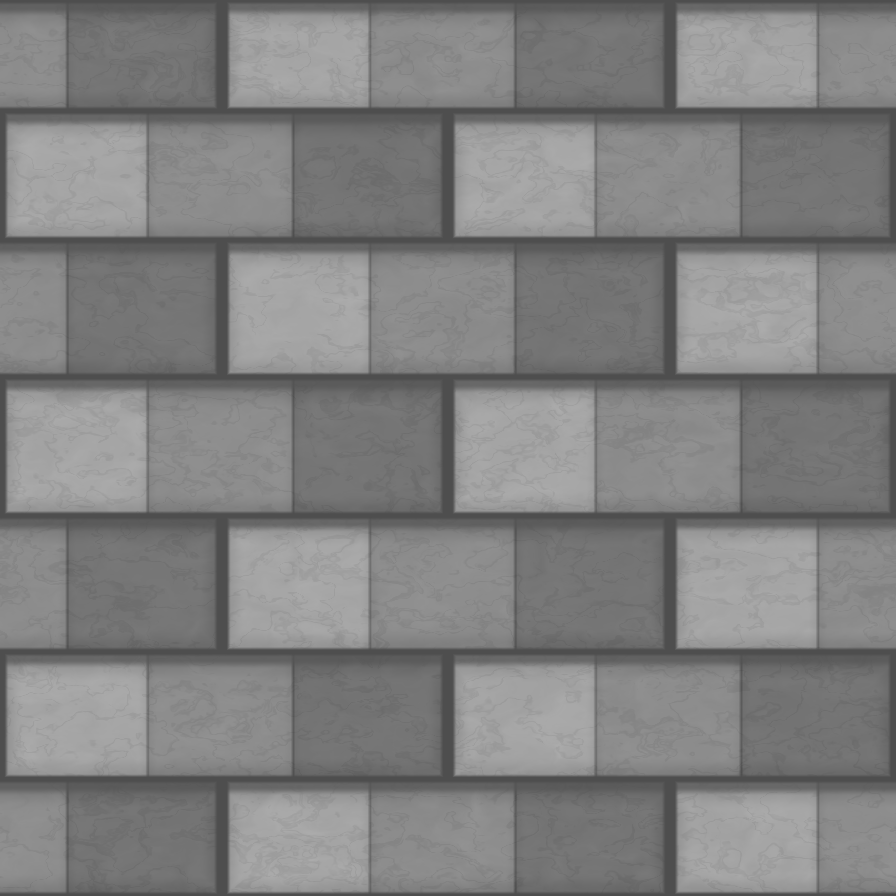
Write a WebGL 2 fragment shader that draws this texture.

```glsl
#version 300 es
precision highp float;
// Grey roof shingles: seven staggered courses of uneven height, two shingles across.
// Each shingle has a light, a middle and a dark tab split by thin grooves; soft
// joints and a shadow under each course frame it, and warped noise veins the surface.
uniform vec2 u_resolution;
out vec4 fragColor;

const int COURSES = 7;
const float COURSE_EDGE[8] = float[8](0.0, 0.1305, 0.2725, 0.4245, 0.5794, 0.7320, 0.8763, 1.0);
const float SHINGLE_WIDTH = 0.5;
const float STAGGER = 0.248;
const vec2 GROOVES = vec2(0.1647, 0.327);       // measured from the shingle's left end
const vec3 TAB_TONES = vec3(0.635, 0.540, 0.450);
const float GAP_TONE = 0.305;
const float SHADOW_TONE = 0.335;
const float SHADOW_STRENGTH = 0.72;
const float GROOVE_DEPTH = 0.20;
const float EDGE_DIRT = 0.10;
const vec2 GRAIN_SCALE = vec2(22.0, 38.0);
const float GRAIN_STRENGTH = 0.10;
const float VEIN_STRENGTH = 0.055;

float hash(vec2 p) {
    vec3 q = fract(p.xyx * vec3(0.1031, 0.1030, 0.0973));
    q += dot(q, q.yzx + 33.33);
    return fract((q.x + q.y) * q.z);
}

// Value noise on a lattice that wraps after the given period.
float noise(vec2 p, vec2 period) {
    vec2 cell = floor(p);
    vec2 f = fract(p);
    f = f * f * (3.0 - 2.0 * f);
    vec2 a = mod(cell, period);
    vec2 b = mod(cell + 1.0, period);
    return mix(mix(hash(a), hash(vec2(b.x, a.y)), f.x),
               mix(hash(vec2(a.x, b.y)), hash(b), f.x), f.y);
}

float fbm(vec2 p, vec2 period) {
    float sum = 0.0;
    float weight = 0.5;
    for (int i = 0; i < 4; i++) {
        sum += weight * noise(p, period);
        p *= 2.0;
        period *= 2.0;
        weight *= 0.5;
    }
    return sum / 0.9375;
}

// One inside the inner distance, fading to zero at the outer distance.
float band(float inner, float outer, float d) {
    return 1.0 - smoothstep(inner, outer, d);
}

// Relative brightness of the stone: cloudy grain with thin dark veins.
float stone(vec2 uv) {
    vec2 p = uv * GRAIN_SCALE;
    vec2 warp = vec2(fbm(p, GRAIN_SCALE), fbm(p + 7.0, GRAIN_SCALE)) - 0.5;
    float grain = fbm(p + 2.2 * warp, GRAIN_SCALE) - 0.5;
    float ridge = abs(fbm(p + 3.0 * warp.yx + 13.0, GRAIN_SCALE) - 0.5);
    float vein = band(0.0, 0.07, ridge);
    return 1.0 + GRAIN_STRENGTH * grain - VEIN_STRENGTH * (vein - 0.4);
}

void main() {
    vec2 uv = gl_FragCoord.xy / u_resolution;

    // Find the course and the place within its shingle.
    int course = 0;
    for (int i = 1; i < COURSES; i++) {
        if (uv.y >= COURSE_EDGE[i]) course = i;
    }
    float above = uv.y - COURSE_EDGE[course];
    float below = COURSE_EDGE[course + 1] - uv.y;
    float offset = course % 2 == 0 ? STAGGER : 0.0;
    float x = mod(uv.x - offset, SHINGLE_WIDTH);
    float side = min(x, SHINGLE_WIDTH - x);

    // Three tabs and the grooves between them.
    vec2 past = smoothstep(GROOVES - 0.001, GROOVES + 0.001, vec2(x));
    float tone = mix(mix(TAB_TONES.x, TAB_TONES.y, past.x), TAB_TONES.z, past.y);
    vec2 grooveDist = abs(x - GROOVES);
    float groove = min(grooveDist.x, grooveDist.y);
    tone *= stone(uv);
    tone *= 1.0 - GROOVE_DEPTH * band(0.0004, 0.0028, groove);
    tone *= 1.0 - 0.04 * band(0.0, 0.012, groove);

    // Dirt gathers softly towards the borders.
    float border = min(side, min(above, below - 0.009));
    tone *= 1.0 - EDGE_DIRT * band(0.004, 0.026, border);

    // Shadow cast by the course above, then the dark joints.
    float shadow = SHADOW_STRENGTH * band(0.009, 0.019, below);
    tone = mix(tone, SHADOW_TONE, shadow);
    float joint = band(0.0045, 0.0100, side);
    float ledge = band(0.0015, 0.0060, min(above, below));
    tone = mix(tone, GAP_TONE, max(joint, ledge));

    fragColor = vec4(vec3(tone), 1.0);
}
```
